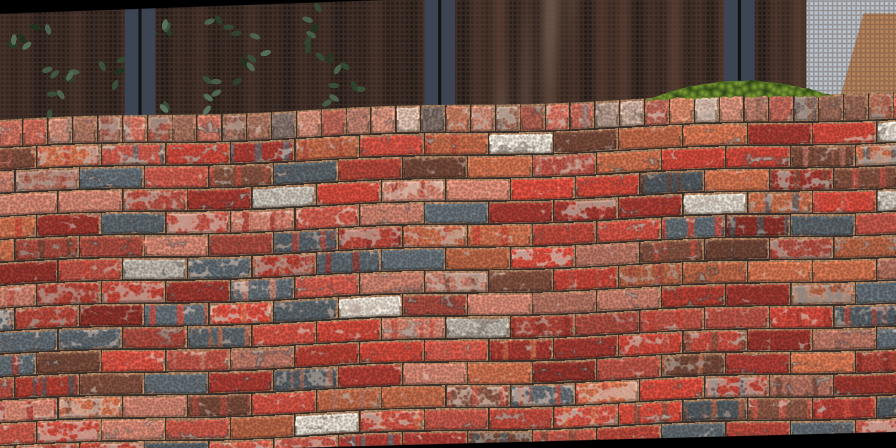
Write a Shadertoy shader that draws this texture.

```glsl
// Weathered red brick wall with an upright coping course, below a mesh fence with ivy.

const vec3 CLAY[8] = vec3[8](
    vec3(.70, .25, .20), vec3(.67, .30, .25), vec3(.56, .20, .17), vec3(.71, .45, .38),
    vec3(.68, .27, .22), vec3(.45, .28, .22), vec3(.33, .36, .38), vec3(.71, .39, .27));

float hash(vec2 p) {
    vec3 q = fract(p.xyx * .1031);
    q += dot(q, q.yzx + 33.33);
    return fract((q.x + q.y) * q.z);
}

// Cellular noise: distance to the nearest scattered point
float cells(vec2 p) {
    vec2 base = floor(p);
    float nearest = 2.;
    for (int j = -1; j <= 1; j++)
    for (int i = -1; i <= 1; i++) {
        vec2 c = base + vec2(i, j);
        nearest = min(nearest, length(c + vec2(hash(c), hash(c + 71.)) - p));
    }
    return nearest;
}

float roundBox(vec2 p, vec2 halfSize, float radius) {
    vec2 d = abs(p) - halfSize + radius;
    return length(max(d, 0.)) + min(max(d.x, d.y), 0.) - radius;
}

// Wall: p is across the canvas, depth is measured down from the coping
vec3 wall(vec2 p, float depth, float aa) {
    bool coping = depth < .063;
    vec2 size = coping ? vec2(.0555, .063) : vec2(.1443, .0512);
    float row = coping ? -1. : floor((depth - .063) / size.y);
    float u = p.x / size.x + (coping ? .1 : row / 3. + .445);
    float v = coping ? depth / size.y : fract((depth - .063) / size.y);
    vec2 id = vec2(floor(u), row + 20.);
    vec2 q = vec2(fract(u) - .5, .5 - v) * size;

    float grain = cells(p * 150.);
    float blotch = .6 * cells(p * vec2(24., 42.)) + .4 * cells(p * 85. + 9.);
    float kind = hash(id), other = hash(id + 13.), age = hash(id + 37.);

    // Fired colour, with scorched bands along the brick
    vec3 clay = CLAY[int(kind * 8.)];
    float wave = sin(q.x * 95. + kind * 40.) + .6 * sin(q.x * 210. + age * 50.) + blotch - .5;
    float bands = smoothstep(.3, .9, wave) * step(.45, age);
    clay = mix(clay, CLAY[int(other * 8.)], bands * .75);
    if (other > .93) clay = vec3(.76, .73, .69);
    if (coping) clay = mix(clay, vec3(.72, .52, .44), .45);

    // Dark pits, pale scuffs and lime patches
    clay *= .82 + .42 * grain;
    clay = mix(clay, vec3(.25, .22, .22), .6 * smoothstep(.5, .75, blotch) * step(.5, other));
    float scuff = smoothstep(0., .2, blotch - mix(.62, .28, age * age * age));
    clay = mix(clay, vec3(.77, .70, .65), scuff * .65);
    clay *= .88 + .24 * hash(id + 53.);

    // Chipped outline, lit upper edge and shaded lower edge
    vec2 halfSize = .5 * size - vec2(.0028, .0036) - .0014 * vec2(age, other);
    float d = roundBox(q, halfSize, .004) + (blotch - .45) * .005;
    float rim = smoothstep(-.006, -.001, d);
    clay *= 1. + rim * (q.y > 0. ? .16 : -.28);

    // Sandy mortar, in shadow below and to the left of each brick
    vec3 mortar = vec3(.67, .51, .38) * (.7 + .55 * grain);
    float shade = max(smoothstep(.001, -.002, q.y + halfSize.y),
                      smoothstep(.001, -.002, q.x + halfSize.x));
    mortar = mix(mortar, vec3(.17, .14, .13), shade * .88);
    return mix(mortar, clay, smoothstep(aa, -aa, d));
}

vec3 fence(vec2 p, float aa) {
    // Slatted background, brighter in the middle bay, open sky at the right
    float slats = .5 + .25 * sin(p.x * 47.) + .25 * sin(p.x * 113. + 1.);
    float bay = smoothstep(1., 1.04, p.x);
    vec3 col = mix(vec3(.12, .09, .08), vec3(.34, .23, .18), slats * (.5 + .4 * bay));
    float glint = smoothstep(.09, 0., abs(p.x - 1.2 - .3 * (p.y - .88)));
    col = mix(col, vec3(.48, .42, .36), glint * .6 * slats);
    col = mix(col, vec3(.74, .78, .82), smoothstep(1.8 - aa, 1.8 + aa, p.x));
    float gable = max(1.88 + .28 * (p.y - .8) - p.x, p.y - .97);
    col = mix(col, vec3(.72, .52, .36), smoothstep(aa, -aa, gable));

    // Woven mesh
    vec2 weave = .5 + .5 * cos(p * 6.2832 / .0105);
    float wire = max(weave.x, weave.y);
    col = mix(col, vec3(.36, .27, .23), .42 * wire * wire);

    // Ivy strands hanging behind the posts
    for (int i = 0; i < 60; i++) {
        float n = float(i), strand = floor(n / 15.), t = mod(n, 15.) / 15.;
        vec2 leaf = vec2(.1 + .21 * strand + .06 * sin(t * 7. + strand * 2.), .76 + .22 * t);
        leaf += .045 * (vec2(hash(vec2(n, 3.)), hash(vec2(n, 8.))) - .5);
        float angle = 6.28 * hash(vec2(n, 5.));
        vec2 q = mat2(cos(angle), sin(angle), -sin(angle), cos(angle)) * (p - leaf);
        vec3 green = mix(vec3(.12, .19, .10), vec3(.36, .46, .38), hash(vec2(n, 21.)));
        col = mix(col, green, smoothstep(aa, -aa, length(q * vec2(1., 2.)) - .012));
    }

    // Paired steel posts with a dark gap between
    float post = abs(mod(p.x - .3125 + .3345, .669) - .3345);
    vec3 steel = mix(vec3(.07), vec3(.24, .27, .33), smoothstep(.002, .005, post));
    return mix(col, steel, smoothstep(aa, -aa, post - .034));
}

void mainImage(out vec4 fragColor, in vec2 fragCoord) {
    vec2 p = fragCoord / iResolution.y;
    float aa = .8 / iResolution.y;
    float depth = .732 + .0326 * p.x - p.y + .003 * sin(p.x * 9.);
    vec3 col = mix(fence(p, aa), wall(p, max(depth, 0.), aa), smoothstep(-aa, aa, depth));

    // Low foliage spilling over the coping
    float leaves = cells(p * 65.);
    float mound = abs(p.x - 1.65) / .21;
    float height = .036 * (1. - mound * mound) + .012 * (leaves - .5);
    float bush = smoothstep(-aa, aa, min(height + depth, .008 - depth) - .008 * leaves);
    col = mix(col, mix(vec3(.50, .62, .20), vec3(.13, .22, .07), leaves), bush * step(mound, 1.));

    // Black wedges where the tilted view ends
    float inside = min(1. - .031 * (1. - p.x / .86) - p.y, p.y - .0267 * (p.x - .65));
    fragColor = vec4(col * smoothstep(-aa, aa, inside), 1.);
}
```
